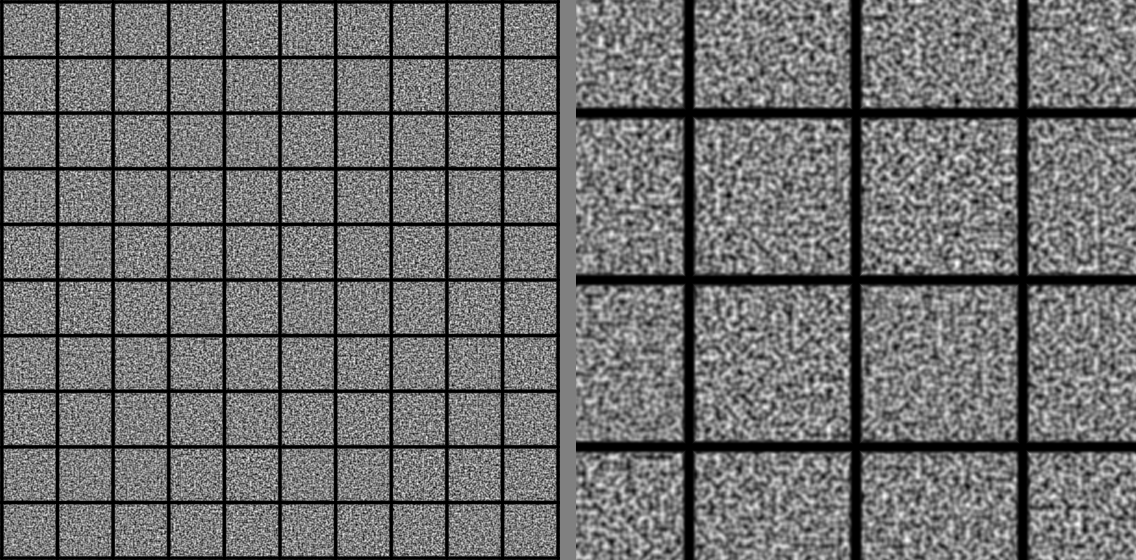
Left, the full canvas; right, a detail of the centre.
Give the GLSL for this pattern, as a WebGL 1 fragment shader.

```glsl
precision highp float;
// A ten by ten grid of square tiles of fine grey static, divided by thin black lines.

uniform vec2 u_resolution;

// Lengths are in grains: one grain is the smallest speck of static.
const float TILES = 10.0;           // tiles across and down
const float TILE_SIZE = 28.0;       // side of one tile
const float LINE_WIDTH = 2.0;       // gap between tiles and around the border
const float EDGE_SOFTNESS = 0.5;    // half width of the tile edge blend
const float FINE_GAIN = 0.53;       // contrast of single grains
const float COARSE_GAIN = 0.30;     // contrast of small clumps
const float COARSE_SCALE = 0.56;    // clump frequency relative to the grain
const float CONTRAST_VARIATION = 0.16; // spread of contrast between tiles
const vec3 MID_GREY = vec3(0.5);
const vec3 LINE_COLOR = vec3(0.0);

const float TAU = 6.2831853;

float hash(vec2 p) {
  vec3 q = fract(vec3(p.xyx) * 0.1031);
  q += dot(q, q.yzx + 33.33);
  return fract((q.x + q.y) * q.z);
}

// Contribution of one lattice corner, with a random unit gradient.
float cornerSlope(vec2 corner, vec2 offset) {
  float angle = TAU * hash(corner);
  return dot(vec2(cos(angle), sin(angle)), offset);
}

float gradientNoise(vec2 p) {
  vec2 i = floor(p);
  vec2 f = p - i;
  vec2 w = f * f * (3.0 - 2.0 * f);
  vec2 e = vec2(1.0, 0.0);
  float low = mix(cornerSlope(i, f), cornerSlope(i + e.xy, f - e.xy), w.x);
  float high = mix(cornerSlope(i + e.yx, f - e.yx), cornerSlope(i + e.xx, f - e.xx), w.x);
  return mix(low, high, w.y);
}

// Two layers of noise, so that single grains also gather into clumps.
float staticNoise(vec2 p) {
  return FINE_GAIN * gradientNoise(p + 17.37)
       + COARSE_GAIN * gradientNoise(p * COARSE_SCALE + 411.71);
}

void main() {
  float pitch = TILE_SIZE + LINE_WIDTH;
  float gridSize = TILES * pitch + LINE_WIDTH;
  vec2 p = gl_FragCoord.xy / u_resolution * gridSize;

  // Tile index and position relative to the tile centre
  vec2 shifted = p - 0.5 * LINE_WIDTH;
  vec2 tile = floor(shifted / pitch);
  vec2 local = abs(mod(shifted, pitch) - 0.5 * pitch);

  // Square tile with softened edges
  float edge = max(local.x, local.y) - 0.5 * TILE_SIZE;
  float grainsPerPixel = gridSize / min(u_resolution.x, u_resolution.y);
  float softness = max(EDGE_SOFTNESS, 0.5 * grainsPerPixel);
  float inside = 1.0 - smoothstep(-softness, softness, edge);

  // Static, with slightly different contrast in each tile
  float contrast = 1.0 + CONTRAST_VARIATION * (hash(tile + 71.3) - 0.5);
  vec3 grey = clamp(MID_GREY + contrast * staticNoise(p), 0.0, 1.0);

  gl_FragColor = vec4(mix(LINE_COLOR, grey, inside), 1.0);
}
```
